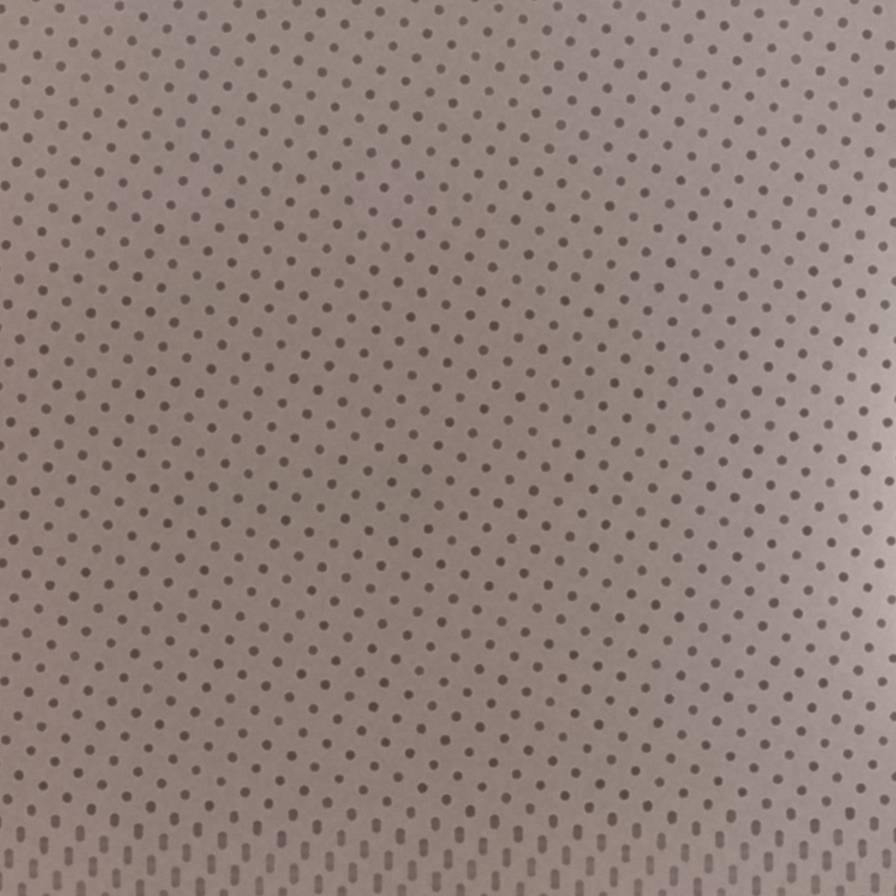
This texture is drawn by a WebGL 1 fragment shader. Its source:

```glsl
precision highp float;
// Taupe sheet with a tilted grid of small soft dark dots, lit from the right edge.

uniform vec2 u_resolution;

float hash(vec2 p) {
  vec3 q = fract(vec3(p.xyx) * 0.1031);
  q += dot(q, q.yzx + 33.33);
  return fract((q.x + q.y) * q.z);
}

float noise(vec2 p) {
  vec2 i = floor(p), f = fract(p);
  f = f * f * (3.0 - 2.0 * f);
  return mix(mix(hash(i), hash(i + vec2(1.0, 0.0)), f.x),
             mix(hash(i + vec2(0.0, 1.0)), hash(i + 1.0), f.x), f.y);
}

// Broad light: pale upper corners, a bright glow on the right edge
vec3 sheetColor(vec2 p) {
  vec3 color = vec3(0.550, 0.488, 0.458);
  color += vec3(0.055, 0.060, 0.072) * smoothstep(0.45, 1.0, p.x);
  color += vec3(0.035, 0.038, 0.042) * (1.0 - smoothstep(0.0, 0.45, p.y));
  color += vec3(0.020, 0.012, 0.010) * (1.0 - smoothstep(0.0, 0.2, p.x));
  color += vec3(0.025, 0.020, 0.020) * smoothstep(0.85, 1.0, p.y);
  float band = smoothstep(0.05, 0.5, p.y) * (1.0 - smoothstep(0.6, 1.0, p.y));
  color += vec3(0.120, 0.125, 0.130) * band * exp(-11.0 * (1.0 - p.x));
  // Cloudy tint and fine grain
  color += vec3(0.012, 0.004, 0.018) * (noise(p * 9.0) - 0.5);
  color += 0.022 * (noise(p * 150.0) - 0.5) + 0.022 * (noise(p * 380.0 + 17.0) - 0.5);
  return color;
}

void main() {
  // y runs downwards from the top edge
  vec2 p = gl_FragCoord.xy / u_resolution;
  p.y = 1.0 - p.y;

  // Nearest point of the tilted lattice
  vec2 stepA = vec2(0.02676, 0.01247);
  vec2 stepB = vec2(-0.01259, 0.02663);
  float area = stepA.x * stepB.y - stepA.y * stepB.x;
  vec2 d = p - vec2(0.4479, 0.4462);
  vec2 grid = vec2(d.x * stepB.y - d.y * stepB.x, d.y * stepA.x - d.x * stepA.y) / area;
  vec2 cell = floor(grid + 0.5);
  vec2 local = grid - cell;
  vec2 offset = local.x * stepA + local.y * stepB;
  vec2 id = cell + 100.0;
  offset += 0.0013 * (vec2(hash(id), hash(id + 57.0)) - 0.5);

  // Dots smear downwards and fade near the bottom edge
  float smear = smoothstep(0.88, 0.97, p.y);
  float halfLength = 0.0068 * smear;
  vec2 q = vec2(offset.x, offset.y - clamp(offset.y, -halfLength, halfLength));
  float radius = 0.0051 + 0.0007 * (hash(id + 23.0) - 0.5);
  radius += 0.0009 * (noise(p * 330.0) - 0.5) - 0.0004 * smear;
  float soft = max(0.0023, 0.7 / min(u_resolution.x, u_resolution.y));
  float dot1 = 1.0 - smoothstep(radius - soft, radius + soft, length(q));

  float depth = 0.39 + 0.08 * (hash(id + 91.0) - 0.5);
  depth *= (1.0 - 0.42 * smear) * mix(0.85, 1.0, smoothstep(0.0, 0.4, p.y));
  depth *= 1.0 - 0.12 * smear * cos(offset.y * 420.0);

  // Faint pale rim around each dot
  float rim = smoothstep(0.0045, 0.0070, length(q)) * (1.0 - smoothstep(0.0070, 0.0105, length(q)));
  vec3 color = sheetColor(p) + 0.014 * rim * (1.0 - smear);
  color *= 1.0 - dot1 * depth * vec3(0.96, 1.06, 1.08);
  gl_FragColor = vec4(color, 1.0);
}
```
